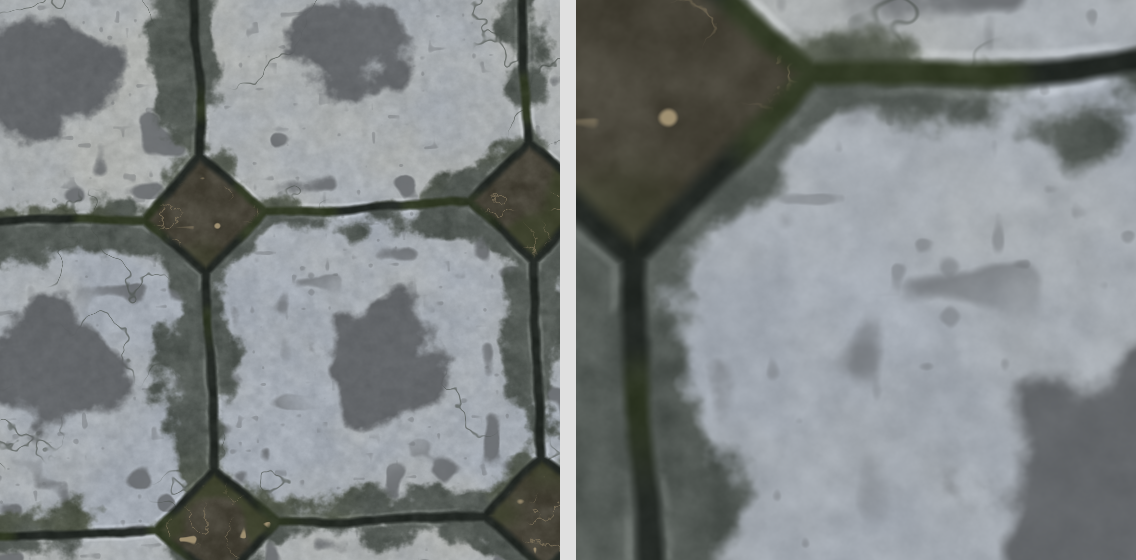
Left: the whole. Right: its middle third, enlarged.
A Shadertoy shader for this texture:

```glsl
const vec2 NODE = vec2(0.365, 0.617);        // centre of one soil diamond
const vec2 COLUMN_STEP = vec2(0.585, 0.024); // lattice vectors
const vec2 ROW_STEP = vec2(-0.025, 0.556);
const float DIAMOND_REACH = 0.185;           // lengths below are in cells
const float JOINT_HALF = 0.013;
const float STAIN_RADIUS = 0.185;
const float RIM_BASE = 0.012;
const float RIM_ODD_ROW = 0.028;
const float RIM_RIGHT = 0.085;
const float RIM_TOP = 0.06;
const vec3 CONCRETE_COOL = vec3(0.635, 0.662, 0.697);
const vec3 CONCRETE_WARM = vec3(0.675, 0.685, 0.675);
const vec3 STAIN = vec3(0.375, 0.387, 0.400);
const vec3 GRIME = vec3(0.305, 0.330, 0.310);
const vec3 GRIME_GREEN = vec3(0.300, 0.325, 0.265);
const vec3 SOIL = vec3(0.275, 0.262, 0.220);
const vec3 STRAW = vec3(0.520, 0.470, 0.370);
const vec3 JOINT = vec3(0.135, 0.155, 0.140);
const vec3 MOSS = vec3(0.215, 0.255, 0.145);

float hash(vec2 p) {
    vec3 h = fract(p.xyx * 0.1031);
    h += dot(h, h.yzx + 33.33);
    return fract((h.x + h.y) * h.z);
}

float noise(vec2 p) {
    vec2 i = floor(p), f = fract(p);
    f = f * f * (3.0 - 2.0 * f);
    return mix(mix(hash(i), hash(i + vec2(1, 0)), f.x),
               mix(hash(i + vec2(0, 1)), hash(i + vec2(1, 1)), f.x), f.y);
}

float fbm(vec2 p) {
    float sum = 0.0, amplitude = 0.5;
    for (int i = 0; i < 5; i++) {
        sum += amplitude * noise(p);
        p = mat2(1.6, 1.2, -1.2, 1.6) * p + 17.3;
        amplitude *= 0.5;
    }
    return sum;
}

// Thin meandering line where the noise crosses its middle value
float vein(vec2 p, float width) {
    return 1.0 - smoothstep(0.0, width, abs(fbm(p) - 0.48));
}

// Pale face with its central stain, grimy rim, spots and cracks
vec3 tileColor(vec2 q, vec2 id, vec2 f, float corner, float depth) {
    vec2 odd = mod(id, 2.0);
    float broad = fbm(q * 4.0 + 9.0) - 0.48;
    float ragged = fbm(q * 11.0 + 31.0) - 0.48;
    float grain = fbm(q * 42.0) - 0.48;

    vec3 color = mix(CONCRETE_WARM, CONCRETE_COOL, clamp(0.35 + 0.4 * odd.y + 1.5 * broad, 0.0, 1.0));
    color += 0.11 * grain + 0.06 * ragged;

    // Small dark spots and fine pits
    float outer = smoothstep(0.2, 0.4, length(f - 0.5));
    float spots = smoothstep(0.80, 0.90, noise(q * 13.0 + 5.0) + 0.25 * ragged) * outer;
    float pits = smoothstep(0.86, 0.97, noise(q * 38.0 + 2.0) + 0.2 * ragged);
    color = mix(color, STAIN, 0.8 * spots + 0.35 * pits * (1.0 - spots));

    // Cracks, present only in places
    float crackArea = smoothstep(0.60, 0.72, noise(q * 3.1 + 44.0));
    color = mix(color, GRIME, 0.65 * crackArea * vein(q * 3.5 + 70.0, 0.009));

    // Central stain
    vec2 offset = 0.07 * (vec2(hash(id + 3.0), hash(id + 8.0)) - 0.5);
    float radius = length((f - 0.5 - offset) * vec2(0.96, 1.04)) + 0.38 * broad + 0.16 * ragged;
    float stain = 1.0 - smoothstep(STAIN_RADIUS - 0.03, STAIN_RADIUS + 0.025, radius);
    color = mix(color, STAIN + 0.05 * grain + 0.05 * broad, 0.95 * stain);

    // Grime creeping inward, wider on some sides
    float base = RIM_BASE + RIM_ODD_ROW * odd.y;
    vec2 farRim = base + vec2(RIM_RIGHT * odd.x, RIM_TOP * odd.x * odd.y);
    vec2 side = min(f - base, 1.0 - f - farRim);
    float inward = min(min(side.x, side.y), corner - base) - JOINT_HALF;
    float rim = 1.0 - smoothstep(-0.012, 0.034, inward + 0.20 * broad + 0.20 * ragged);
    float green = smoothstep(0.35, 0.0, f.y) * smoothstep(-0.1, 0.15, broad + 0.1);
    color = mix(color, mix(GRIME, GRIME_GREEN, green) + 0.12 * grain + 0.1 * ragged, 0.93 * rim);

    // Worn pale arris
    float arris = smoothstep(0.0, 0.006, depth) * (1.0 - smoothstep(0.008, 0.016, depth));
    return color + 0.07 * arris * smoothstep(-0.05, 0.15, ragged);
}

vec3 soilColor(vec2 q) {
    float clumps = fbm(q * 24.0 + 12.0) - 0.48;
    vec3 color = SOIL + 0.16 * clumps;
    color = mix(color, MOSS, 0.55 * smoothstep(0.5, 0.7, noise(q * 7.0 + 21.0)));
    float strawArea = smoothstep(0.48, 0.75, noise(q * 10.0 + 6.0));
    color = mix(color, STRAW, 0.7 * strawArea * vein(q * 17.0, 0.025));
    return mix(color, STRAW * 1.2, smoothstep(0.92, 0.98, noise(q * 26.0 + 3.0)));
}

void mainImage(out vec4 fragColor, in vec2 fragCoord) {
    vec2 uv = fragCoord / iResolution.xy;
    vec2 q = inverse(mat2(COLUMN_STEP, ROW_STEP)) * (uv - NODE);
    float soft = max(0.007, 2.0 / iResolution.y);

    // Slightly uneven lattice
    vec2 wobble = vec2(fbm(q * 5.0 + 3.0), fbm(q * 5.0 + 60.0)) - 0.48;
    vec2 laid = q + 0.035 * wobble;
    vec2 id = floor(laid), f = fract(laid);

    // Distances to the joint lines and the corner cut
    vec2 edge = min(f, 1.0 - f);
    float corner = (edge.x + edge.y - DIAMOND_REACH) * 0.7071;
    float depth = min(min(edge.x, edge.y), corner) - JOINT_HALF;

    // Joint, then soil diamond, then tile
    float mossy = smoothstep(0.55, 0.8, noise(q * 6.0 + 15.0));
    vec3 color = mix(JOINT, MOSS, 0.7 * mossy) + 0.08 * (fbm(q * 35.0) - 0.48);
    color = mix(color, soilColor(q), smoothstep(-0.004, 0.018, -corner - 0.004));
    color = mix(color, tileColor(q, id, f, corner, depth), smoothstep(-soft, soft, depth));

    fragColor = vec4(clamp(color, 0.0, 1.0), 1.0);
}
```
